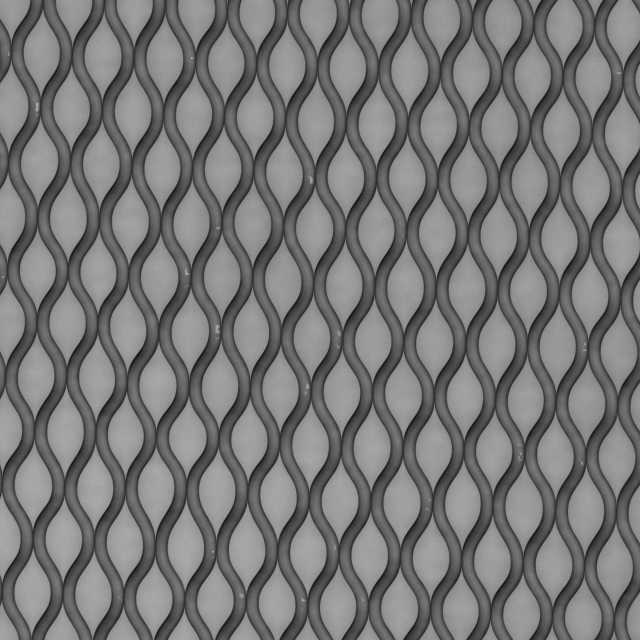
A three.js fragment shader for this texture:

```glsl
// Grey expanded-metal mesh of wavy wires with lens-shaped openings over a pale sheet.
varying vec2 vUv;

float hash(vec2 p) {
  p = fract(p * vec2(0.1031, 0.1137));
  p += dot(p, p.yx + 33.33);
  return fract((p.x + p.y) * p.x * 7.13);
}

float noise(vec2 p) {
  vec2 i = floor(p);
  vec2 f = fract(p);
  f = f * f * (3.0 - 2.0 * f);
  return mix(mix(hash(i), hash(i + vec2(1.0, 0.0)), f.x),
             mix(hash(i + vec2(0.0, 1.0)), hash(i + vec2(1.0, 1.0)), f.x), f.y);
}

void main() {
  vec2 p = vUv;

  // Slightly skewed lattice: one unit is one opening across and down.
  vec2 q = p - vec2(0.065, 0.914);
  float u = 10.43 * q.x - 0.192 * q.y;
  float v = 5.947 * q.y + 0.273 * q.x;
  u += 0.04 * (noise(p * 9.0 + 40.0) - 0.5);
  v += 0.06 * (noise(p * 8.0 + 70.0) - 0.5);

  // Two mirrored wires per cell, each following a flattened cosine.
  float f = fract(u);
  float side = f < 0.5 ? 1.0 : -1.0;
  float c = cos(6.28319 * v);
  float wave = side * c * (1.17 - 0.17 * c * c);
  float slope = -side * 0.57 * 0.155 * 6.28319 * sin(6.28319 * v) * (1.17 - 0.51 * c * c);
  float x = f - (side > 0.0 ? 0.25 : 0.75) - 0.155 * wave;
  float t = x / (0.107 * sqrt(1.0 + slope * slope));
  float d = abs(t);
  float lean = clamp(slope / 0.6, -1.0, 1.0);

  // Pale sheet: uneven light, soft mottling and contact shadow.
  float sheet = 0.595 + 0.03 * (noise(p * 5.0) - 0.5);
  sheet += 0.035 * (noise(p * vec2(38.0, 60.0) + 9.0) - 0.5);
  sheet += 0.05 * exp(-6.0 * dot(p - vec2(0.2, 0.05), p - vec2(0.2, 0.05)));
  sheet -= 0.075 * exp(-1.6 * max(d - 1.0, 0.0));
  sheet += 0.012 * smoothstep(1.8, 3.2, d);

  // Wire: left-leaning lengths catch light, right-leaning ones stay dark.
  float wire = mix(0.37, 0.30, smoothstep(-0.5, 0.7, lean));
  float ridge = (t - 0.1) / 0.38;
  wire += 0.07 * exp(-ridge * ridge) * (0.65 - 0.35 * lean);
  wire += 0.035 * smoothstep(0.3, 1.0, abs(wave)) * (1.0 - d * 0.5);
  wire -= 0.15 * smoothstep(0.45, 1.0, d);
  wire -= 0.07 * smoothstep(0.35, -0.6, t) * max(lean, 0.0);
  wire += 0.05 * (noise(p * 90.0) - 0.5);

  // Dark seam where neighbouring wires touch.
  float seam = 0.5 - abs(fract(u * 2.0) - 0.5);
  wire = mix(wire, 0.18, 0.8 * smoothstep(0.055, 0.0, seam));

  // Worn bright flecks on some of the outer bends.
  float worn = step(0.78, hash(floor(vec2(u * 2.0, v * 2.0 + 0.5)) + 50.0));
  float fleck = smoothstep(0.62, 0.85, noise(p * 210.0));
  float bend = smoothstep(0.86, 0.98, wave) * exp(-10.0 * (t - 0.3) * (t - 0.3));
  wire += 0.25 * worn * fleck * bend;

  // Combine with a soft edge and fine grain.
  float shade = mix(wire, sheet, smoothstep(0.88, 1.12, d));
  shade += 0.018 * (noise(p * 330.0) - 0.5);
  gl_FragColor = vec4(vec3(shade), 1.0);
}
```
